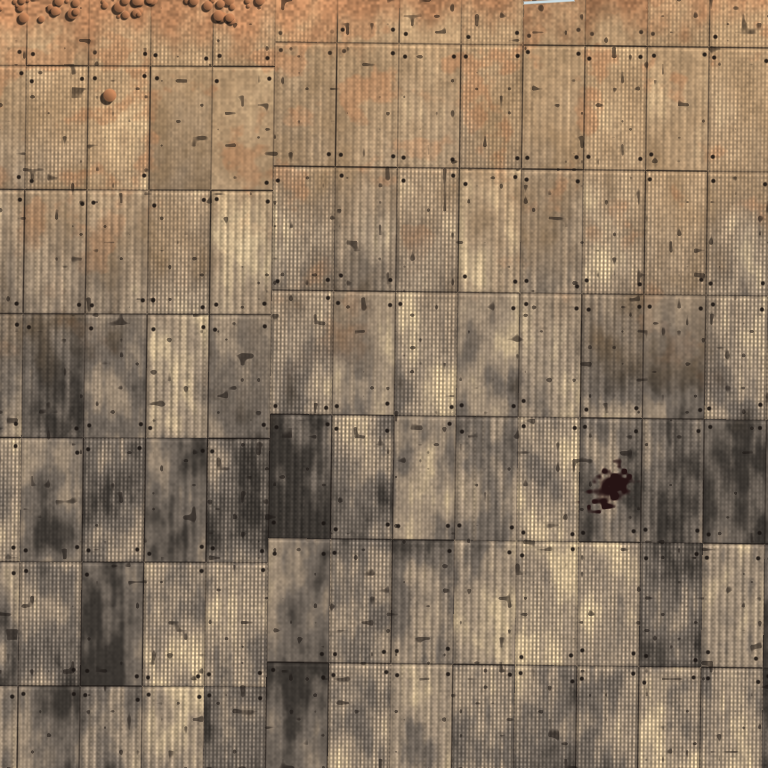
A Shadertoy shader for this texture:

```glsl
// Weathered wall of overlapping ribbed panels, half buried in sand along the top.
// A slightly sheared grid, stepped after its fourth seam, gives each panel a hashed
// tone and rib style; layered noise adds grime, dust, drifted soil and a dark spill.

const float TAU = 6.28318;
const vec2 PANEL = vec2(0.0808, 0.1615);
const vec3 SOOT = vec3(0.23, 0.21, 0.19);
const vec3 GREY = vec3(0.43, 0.39, 0.35);
const vec3 STONE = vec3(0.60, 0.53, 0.45);
const vec3 BEIGE = vec3(0.78, 0.69, 0.55);
const vec3 SAND = vec3(0.75, 0.61, 0.45);
const vec3 CLAY = vec3(0.66, 0.45, 0.31);
const vec3 INK = vec3(0.10, 0.08, 0.07);

float hash(vec2 p) {
    vec3 q = fract(p.xyx * 0.1031);
    q += dot(q, q.yzx + 33.33);
    return fract((q.x + q.y) * q.z);
}

float noise(vec2 p) {
    vec2 i = floor(p), f = fract(p);
    f = f * f * (3.0 - 2.0 * f);
    return mix(mix(hash(i), hash(i + vec2(1, 0)), f.x),
               mix(hash(i + vec2(0, 1)), hash(i + vec2(1, 1)), f.x), f.y);
}

float fbm(vec2 p) {
    float sum = 0.0, amp = 0.533;
    for (int i = 0; i < 4; i++) {
        sum += amp * noise(p);
        p = mat2(1.6, 1.2, -1.2, 1.6) * p + 17.3;
        amp *= 0.5;
    }
    return sum;
}

// Coverage of a shape from its signed distance
float cover(float d, float px) { return smoothstep(px, -px, d); }

// Panel coordinates: the whole part is the cell, the fraction the place inside it
vec2 panelGrid(vec2 p) {
    float col = (p.x - 0.0338 + 0.0133 * (p.y - 0.13)) / PANEL.x;
    float top = col < 4.0 ? 0.086 + 0.004 * (p.x - 0.2) : 0.0547 + 0.012 * (p.x - 0.36);
    return vec2(col, (p.y - top) / PANEL.y);
}

vec3 ramp(float tone) {
    vec3 c = mix(SOOT, GREY, smoothstep(0.0, 0.36, tone));
    c = mix(c, STONE, smoothstep(0.34, 0.64, tone));
    return mix(c, BEIGE, smoothstep(0.62, 1.0, tone));
}

// Vertical ribs crossed by fine notches, centred on zero
float ribs(vec2 f, vec2 cell) {
    float wide = step(0.62, hash(cell + 41.0));
    float fine = cos(TAU * 16.0 * f.x);
    float broad = cos(TAU * 8.0 * f.x + 1.5 * noise(vec2(f.x * 7.0, cell.y)));
    float notch = cos(TAU * 30.0 * f.y) * (0.5 + 0.5 * fine);
    return mix(fine, broad, wide * 0.7) * 0.6 + notch * mix(0.5, 0.25, wide);
}

// Bolt holes mirrored into the four corners, each nudged or missing
float bolts(vec2 f, vec2 cell, float px) {
    vec2 side = step(0.5, f);
    vec2 id = cell * 2.0 + side;
    vec2 jitter = vec2(hash(id + 3.0), hash(id + 8.0));
    vec2 inset = vec2(0.0055, 0.009) + jitter * vec2(0.004, 0.012);
    vec2 d = (0.5 - abs(f - 0.5)) * PANEL - inset;
    return cover(length(d) - 0.0026, px) * step(0.2, hash(id + 12.0));
}

// A lit stone with its shadow thrown down and to the left
vec3 stone(vec3 c, vec2 d, float r, float px) {
    c = mix(c, INK, 0.75 * cover(length(d + vec2(0.5, -0.5) * r) - r, px));
    vec3 lit = CLAY * (1.0 + 0.25 * clamp((d.x - d.y) / r, -1.0, 1.0));
    return mix(c, lit, cover(length(d) - r, px));
}

void mainImage(out vec4 fragColor, in vec2 fragCoord) {
    float px = 1.0 / iResolution.y;
    vec2 p = fragCoord / iResolution.xy;
    p.y = 1.0 - p.y; // depth below the top edge
    vec2 g = panelGrid(p), cell = floor(g), f = fract(g);

    // Panel tone, grime and vertical streaks
    float grime = fbm(p * 9.0 + 5.0), blotch = fbm(p * vec2(34.0, 20.0) + cell * 7.0);
    float streak = noise(vec2(p.x * 170.0, p.y * 14.0) + cell * 3.0);
    float grain = noise(p * 260.0) - 0.5;
    float tone = 0.53 + 0.5 * (hash(cell + 27.0) - 0.5) + 0.75 * (grime - 0.5)
               + 0.9 * (blotch - 0.5) + 0.22 * (streak - 0.5)
               - 0.10 * smoothstep(0.3, 0.65, p.y);
    vec3 color = ramp(tone);

    // Dust thins downwards; soil buries the upper edge
    float dust = smoothstep(0.50, 0.06, p.y + 0.35 * (grime - 0.5) + 0.25 * (blotch - 0.5));
    float soil = smoothstep(0.09, 0.02, p.y + 0.09 * (blotch - 0.5) + 0.05 * p.x);
    color = mix(color, SAND * (0.85 + 0.3 * blotch), dust * 0.82);
    float clay = max(soil, dust * smoothstep(0.58, 0.72, fbm(p * 26.0)) * 0.6);
    color = mix(color, CLAY * (0.85 + 0.5 * grime), clay * 0.75);

    // Ribs, fading on worn, dusty and buried panels
    float relief = mix(0.30, 0.10, step(0.82, hash(cell + 63.0)));
    relief *= (1.0 - 0.45 * dust) * (1.0 - soil) * (0.6 + 0.8 * streak);
    color *= 1.0 + relief * ribs(f, cell) + (0.16 + 0.2 * soil) * grain;

    // Seams with a pale lip, then bolt holes
    vec2 edge = floor(g + 0.5);
    vec2 gap = abs(g - edge) * PANEL;
    vec2 strength = 0.4 + 0.5 * vec2(hash(vec2(edge.x, cell.y) + 9.0), hash(vec2(cell.x, edge.y) + 5.0));
    vec2 seam = strength * vec2(cover(gap.x - 0.001, px), cover(gap.y - 0.001, px));
    color *= 1.0 + 0.14 * cover(abs(f.y * PANEL.y - 0.004) - 0.0012, px);
    color = mix(color, INK, max(seam.x, seam.y) * (1.0 - 0.75 * soil));
    color = mix(color, INK, bolts(f, cell, px) * (1.0 - soil) * 0.9);

    // Scattered pits
    color = mix(color, INK, 0.55 * smoothstep(0.87, 0.95, noise(p * 95.0 + 31.0)));

    // Speckled spill
    vec2 s = p - vec2(0.794, 0.635);
    float spill = exp(-dot(s, s) * 1100.0 - s.x * s.y * 900.0);
    float speckle = smoothstep(0.62, 0.85, spill * 0.75 + 0.6 * noise(p * 150.0));
    color = mix(color, INK + vec3(0.05, 0.0, 0.01), speckle * smoothstep(0.05, 0.3, spill));

    // Clods along the buried edge and one loose stone
    for (int i = 0; i < 44; i++) {
        vec2 id = vec2(float(i), 77.0);
        float h = hash(id + 2.0);
        vec2 at = vec2(hash(id) * 0.34, h * h * 0.028);
        color = stone(color, p - at, 0.0022 + 0.005 * hash(id + 6.0), px);
    }
    color = stone(color, p - vec2(0.143, 0.124), 0.0085, px);

    // Pale strip at the upper rim
    float rim = abs(p.y - 0.004 + 0.06 * (p.x - 0.68)) - 0.0018;
    color = mix(color, vec3(0.80, 0.86, 0.88), cover(max(rim, abs(p.x - 0.715) - 0.033), px));

    fragColor = vec4(clamp(color, 0.0, 1.0), 1.0);
}
```
